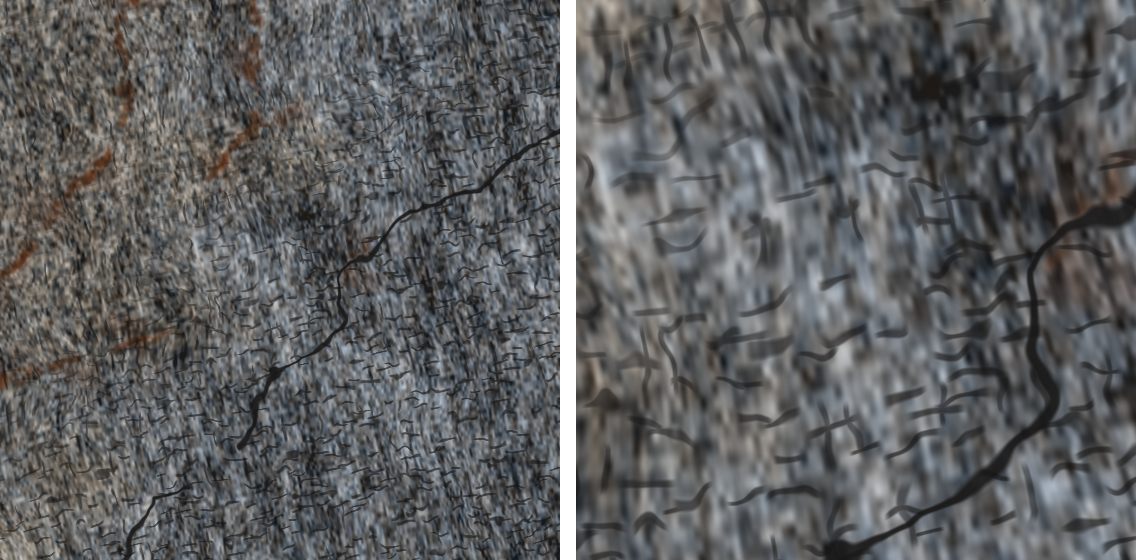
Left, the full canvas; right, a detail of the centre.
A WebGL 1 fragment shader for this texture:

```glsl
precision highp float;
uniform vec2 u_resolution;

const vec3 WARM_GREY = vec3(1.035, 1.0, 0.945);
const vec3 COOL_GREY = vec3(0.96, 1.0, 1.045);
const vec3 RUST = vec3(0.31, 0.19, 0.12);
const vec3 CRACK_DARK = vec3(0.09, 0.085, 0.085);
const float GRAIN_TILT = 0.19;

float hash(vec2 p) {
  vec3 q = fract(vec3(p.xyx) * 0.1031);
  q += dot(q, q.yzx + 33.33);
  return fract((q.x + q.y) * q.z);
}

// Value noise centred on zero
float noise(vec2 p) {
  vec2 cell = floor(p);
  vec2 f = fract(p);
  f = f * f * (3.0 - 2.0 * f);
  float low = mix(hash(cell), hash(cell + vec2(1.0, 0.0)), f.x);
  float high = mix(hash(cell + vec2(0.0, 1.0)), hash(cell + 1.0), f.x);
  return mix(low, high, f.y) - 0.5;
}

vec2 noise2(vec2 p) {
  return vec2(noise(p + 17.0), noise(p + 91.0));
}

float segment(vec2 p, vec2 a, vec2 b) {
  vec2 pa = p - a;
  vec2 ba = b - a;
  return length(pa - ba * clamp(dot(pa, ba) / dot(ba, ba), 0.0, 1.0));
}

// Distance to a bent line through four points
float chain(vec2 p, vec2 a, vec2 b, vec2 c, vec2 d) {
  return min(segment(p, a, b), min(segment(p, b, c), segment(p, c, d)));
}

// Scattered short fissures running along the x axis of q
float fissures(vec2 q, vec2 cells, float width, float density, float seed) {
  vec2 g = q * cells + seed;
  g.y += 0.45 * noise(q * 65.0 + seed);
  vec2 id = floor(g);
  vec2 f = fract(g);
  float middle = mix(0.25, 0.75, hash(id + 5.3));
  float reach = mix(0.2, 0.48, hash(id + 11.7));
  float across = abs(f.y - middle) / cells.y;
  float ends = 1.0 - smoothstep(reach * 0.6, reach, abs(f.x - 0.5));
  float present = step(hash(id + 23.1), density);
  return present * ends * (1.0 - smoothstep(width * 0.3, width, across));
}

float woodTone(vec2 q, float fibrous) {
  float patches = 0.15 * noise(q * vec2(9.0, 6.0) + 3.0);
  float bands = 0.17 * noise(q * vec2(42.0, 5.0) + 40.0) * mix(0.4, 1.0, fibrous);
  float flakes = 0.19 * noise(q * vec2(64.0, 24.0) + 70.0);
  float fibres = noise(q * vec2(175.0, 36.0) + 110.0) * mix(0.12, 0.25, fibrous);
  float fine = 0.30 * noise(q * vec2(235.0, 125.0) + 150.0);
  float grit = noise(q * vec2(130.0, 95.0) + 190.0) * mix(0.27, 0.15, fibrous);
  return patches + bands + flakes + fibres + fine + grit;
}

float mainCrack(vec2 p) {
  float lower = chain(p, vec2(0.2, -0.02), vec2(0.25, 0.06), vec2(0.27, 0.105), vec2(0.33, 0.13));
  float middle = chain(p, vec2(0.42, 0.21), vec2(0.47, 0.29), vec2(0.5, 0.345), vec2(0.55, 0.375));
  float bend = chain(p, vec2(0.55, 0.375), vec2(0.605, 0.415), vec2(0.61, 0.5), vec2(0.68, 0.57));
  float upper = chain(p, vec2(0.68, 0.57), vec2(0.74, 0.615), vec2(0.87, 0.66), vec2(1.02, 0.79));
  return min(min(lower, middle), min(bend, upper));
}

float rustVeins(vec2 p) {
  float left = chain(p, vec2(0.225, 1.02), vec2(0.22, 0.79), vec2(0.13, 0.64), vec2(-0.02, 0.47));
  float top = chain(p, vec2(0.45, 1.02), vec2(0.45, 0.79), vec2(0.43, 0.76), vec2(0.39, 0.69));
  float fork = segment(p, vec2(0.45, 0.77), vec2(0.51, 0.79));
  float low = chain(p, vec2(-0.02, 0.315), vec2(0.09, 0.345), vec2(0.2, 0.37), vec2(0.31, 0.42));
  float bend = segment(p, vec2(0.61, 0.5), vec2(0.68, 0.57)) + 0.006;
  return min(min(left, top), min(min(fork, low), bend));
}

void main() {
  vec2 p = gl_FragCoord.xy / u_resolution.y;
  vec2 bent = p + 0.022 * noise2(p * 9.0);
  float c = cos(GRAIN_TILT);
  float s = sin(GRAIN_TILT);
  vec2 q = vec2(c * bent.x + s * bent.y, c * bent.y - s * bent.x) + 2.0;
  float fibrous = smoothstep(-0.35, 0.25, p.x - p.y + 0.1);

  // Weathered grain, warm at the left and cool at the right
  float tone = 0.405 - 0.045 * smoothstep(0.2, 0.9, p.x) + woodTone(q, fibrous);
  float coolness = smoothstep(0.1, 0.85, p.x - 0.25 * p.y + 0.2 + 0.7 * noise(p * 7.0));
  vec3 color = max(tone, 0.1) * mix(WARM_GREY, COOL_GREY, coolness);
  color += 0.05 * noise(q * vec2(110.0, 60.0) + 230.0) * vec3(1.0, 0.0, -1.0);

  // Rust in broken veins with faint stains around them
  vec2 ragged = p + 0.035 * noise2(p * 17.0) + 0.016 * noise2(p * 62.0);
  float veinDistance = rustVeins(ragged);
  float broken = smoothstep(-0.3, 0.15, noise(p * 38.0) + 0.5 * noise(p * 120.0));
  float vein = broken * (1.0 - smoothstep(0.003, 0.018, veinDistance));
  float stain = (1.0 - smoothstep(0.0, 0.12, veinDistance)) * smoothstep(0.0, 0.4, noise(p * 24.0 + 60.0));
  color = mix(color, RUST * (0.45 + 1.5 * tone), 0.75 * vein + 0.35 * stain);

  // Small checks across the fibres and slits along them
  float checks = 0.0;
  for (int i = 0; i < 3; i++) {
    float seed = float(i) * 13.37;
    checks = max(checks, fissures(q, vec2(23.0, 33.0), 0.0032, 0.42, seed));
  }
  float slits = fissures(q.yx, vec2(17.0, 46.0), 0.003, 0.28, 57.2);
  float fissureMask = max(checks * mix(0.15, 0.62, fibrous), 0.5 * slits);
  color = mix(color, CRACK_DARK, fissureMask);

  // Long wandering crack
  vec2 wandering = p + 0.025 * noise2(p * 21.0) + 0.009 * noise2(p * 70.0);
  float crackWidth = 0.0048 + 0.005 * noise(p * 25.0 + 31.0);
  float crack = 1.0 - smoothstep(crackWidth * 0.4, crackWidth + 0.0015, mainCrack(wandering));
  color = mix(color, CRACK_DARK, 0.88 * crack);

  gl_FragColor = vec4(clamp(color, 0.0, 1.0), 1.0);
}
```
